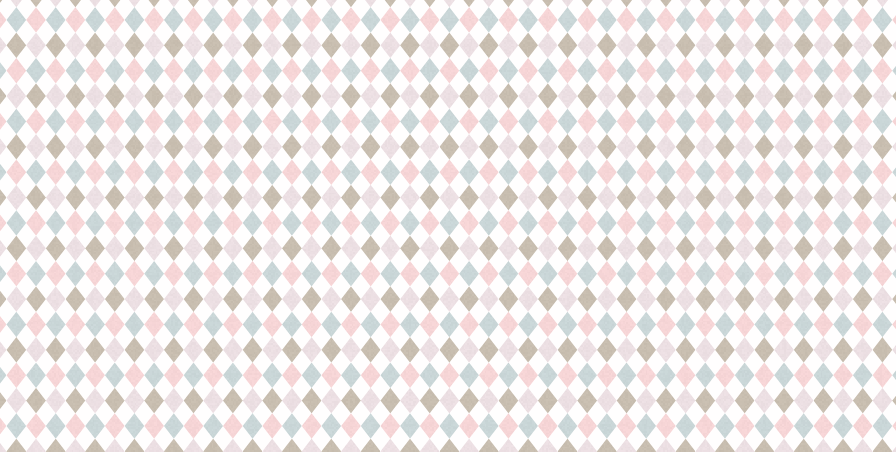
Give the GLSL for this pattern, as a Shadertoy shader.

```glsl
// Harlequin rows of touching pastel diamonds on white, with a faint woven grain.

float hash(vec2 p) {
    vec3 q = fract(p.xyx * 0.1031);
    q += dot(q, q.yzx + 33.33);
    return fract((q.x + q.y) * q.z);
}

// Rows alternate pink/blue and taupe/lilac; each pair swaps order every second row.
vec3 diamondColor(vec2 cell) {
    bool swapped = mod(floor(cell.y * 0.5) + cell.x, 2.0) > 0.5;
    if (mod(cell.y, 2.0) < 0.5)
        return swapped ? vec3(0.965, 0.835, 0.84) : vec3(0.79, 0.84, 0.845);
    return swapped ? vec3(0.925, 0.875, 0.89) : vec3(0.785, 0.745, 0.69);
}

void mainImage(out vec4 fragColor, in vec2 fragCoord) {
    vec2 uv = fragCoord / iResolution.xy;
    uv.y = 1.0 - uv.y;

    // Grid of diamonds, counted from the top left
    vec2 repeats = vec2(45.52, 17.81);
    vec2 grid = uv * repeats - vec2(0.33, 0.285);
    vec2 cell = floor(grid);
    vec2 local = abs(fract(grid) - 0.5);

    // Diamond edge, softened over about one pixel
    float edge = local.x + local.y - 0.5;
    float blur = 0.6 * length(repeats / iResolution.xy);
    float inside = 1.0 - smoothstep(-blur, blur, edge);

    // Cloth grain inside the coloured diamonds only
    float grain = hash(floor(uv * vec2(512.0, 258.0))) - 0.5;
    vec3 ink = diamondColor(cell) + 0.025 * grain;

    fragColor = vec4(mix(vec3(1.0, 0.995, 0.995), ink, inside), 1.0);
}
```
